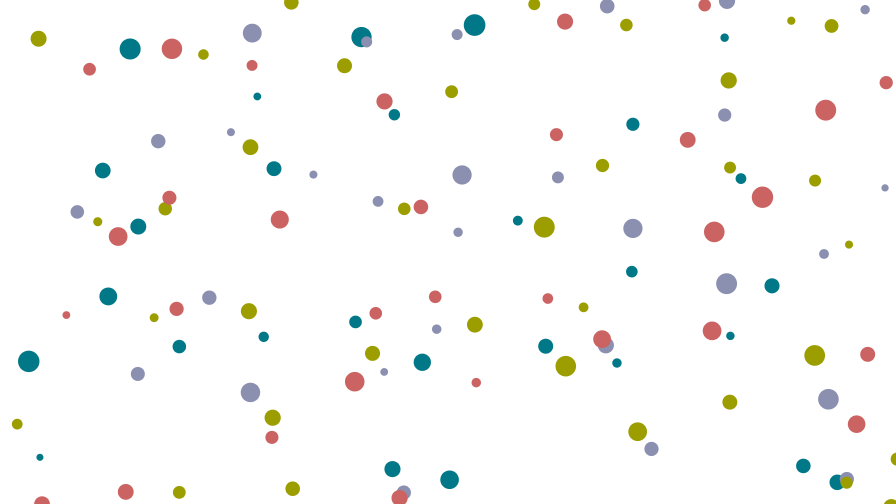
Give the GLSL for this pattern, as a Shadertoy shader.

```glsl
const vec3 PAPER = vec3(1.0);
const vec3 TEAL = vec3(0.0, 0.47, 0.53);
const vec3 LAVENDER = vec3(0.545, 0.56, 0.69);
const vec3 OLIVE = vec3(0.61, 0.62, 0.0);
const vec3 CORAL = vec3(0.80, 0.39, 0.39);

// Lengths are in canvas heights
const float CELL_SIZE = 0.243;
const float MIN_RADIUS = 0.0068;
const float MAX_RADIUS = 0.0215;
const float JITTER = 0.9;
const float LAYER_TURN = 0.67;

float hash(vec2 p) {
    return fract(sin(dot(p, vec2(127.1, 311.7))) * 43758.5453);
}

mat2 rotation(float angle) {
    float c = cos(angle), s = sin(angle);
    return mat2(c, s, -s, c);
}

// Coverage of one layer: a turned grid with one jittered dot per cell
float dotLayer(vec2 p, float seed, float pixel) {
    vec2 q = rotation(0.3 + seed * LAYER_TURN) * p / CELL_SIZE + seed * vec2(7.37, 3.91);
    vec2 baseCell = floor(q);
    float nearest = 1.0;

    for (int y = -1; y <= 1; y++) {
        for (int x = -1; x <= 1; x++) {
            vec2 cell = baseCell + vec2(x, y);
            vec2 key = cell + seed * 19.3;
            vec2 jitter = vec2(hash(key), hash(key + 41.7)) - 0.5;
            vec2 center = cell + 0.5 + JITTER * jitter;
            float radius = mix(MIN_RADIUS, MAX_RADIUS, hash(key + 83.1));
            nearest = min(nearest, length(q - center) * CELL_SIZE - radius);
        }
    }
    return clamp(0.5 - nearest / pixel, 0.0, 1.0);
}

void mainImage(out vec4 fragColor, in vec2 fragCoord) {
    float pixel = 1.0 / iResolution.y;
    vec2 p = fragCoord * pixel;

    // One layer per colour, painted back to front
    vec3 color = PAPER;
    color = mix(color, TEAL, dotLayer(p, 1.0, pixel));
    color = mix(color, LAVENDER, dotLayer(p, 2.0, pixel));
    color = mix(color, OLIVE, dotLayer(p, 3.0, pixel));
    color = mix(color, CORAL, dotLayer(p, 4.0, pixel));

    fragColor = vec4(color, 1.0);
}
```
